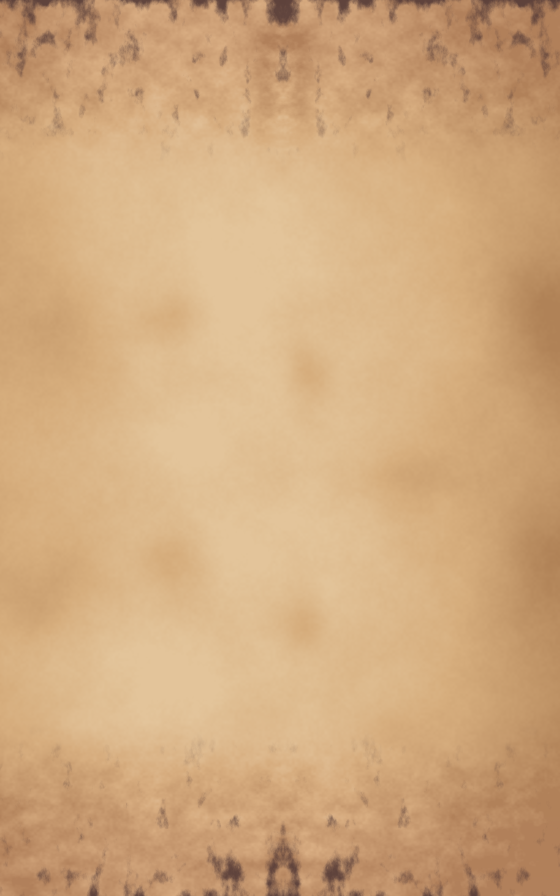
Reproduce this texture procedurally as a Shadertoy shader.

```glsl
// Aged parchment with soft tan clouds, pink-brown ends and mirrored ragged ink stains.

float hash(vec2 p) {
    vec3 q = fract(vec3(p.xyx) * 0.1031);
    q += dot(q, q.yzx + 33.33);
    return fract((q.x + q.y) * q.z);
}

float noise(vec2 p) {
    vec2 cell = floor(p), f = fract(p);
    f = f * f * (3.0 - 2.0 * f);
    float low = mix(hash(cell), hash(cell + vec2(1, 0)), f.x);
    float high = mix(hash(cell + vec2(0, 1)), hash(cell + vec2(1, 1)), f.x);
    return mix(low, high, f.y);
}

// Fractal noise centred on zero.
float fbm(vec2 p) {
    float sum = 0.0, amplitude = 0.5;
    for (int i = 0; i < 5; i++) {
        sum += amplitude * (noise(p) - 0.5);
        p = mat2(1.6, 1.2, -1.2, 1.6) * p + 17.3;
        amplitude *= 0.5;
    }
    return sum;
}

float spot(vec2 p, vec2 centre, vec2 radius) {
    vec2 d = (p - centre) / radius;
    return exp(-dot(d, d));
}

// Cloudy marks that recur down the sheet; positive values are darker.
float blotches(vec2 p) {
    float sum = 0.0;
    for (int row = 0; row < 2; row++) {
        vec2 q = p + vec2(0.0, 0.28 * float(row));
        sum += 0.27 * spot(q, vec2(0.190, 0.650), vec2(0.040, 0.032));
        sum += 0.30 * spot(q, vec2(0.340, 0.585), vec2(0.024, 0.036));
        sum += 0.20 * spot(q, vec2(0.065, 0.625), vec2(0.050, 0.045));
        sum += 0.25 * spot(q, vec2(0.605, 0.655), vec2(0.040, 0.060));
        sum += 0.18 * spot(q, vec2(0.455, 0.470), vec2(0.050, 0.028));
        sum -= 0.14 * spot(q, vec2(0.210, 0.510), vec2(0.070, 0.060));
        sum -= 0.12 * spot(q, vec2(0.260, 0.660), vec2(0.045, 0.055));
    }
    return sum;
}

// Ragged dark stains, symmetric about the vertical fold.
float inkStain(vec2 folded, float endMask) {
    float top = 1.0 - folded.y;
    float reach = 0.30 * exp(-top / 0.012) + 0.17 * exp(-folded.y / 0.014);
    reach += 0.12 * exp(-top / 0.025) * smoothstep(0.10, 0.28, folded.x);
    reach += 0.28 * spot(folded, vec2(0.232, 0.024), vec2(0.034, 0.013));
    reach += 0.22 * spot(folded, vec2(0.062, 0.026), vec2(0.024, 0.016));
    reach += 0.25 * spot(folded, vec2(0.000, 0.030), vec2(0.020, 0.035));
    reach += 0.20 * spot(folded, vec2(0.000, 0.960), vec2(0.018, 0.055));
    float streaks = fbm(folded * vec2(75.0, 48.0) + 4.0);
    return endMask * smoothstep(0.10, 0.46, reach + 0.9 * streaks);
}

vec3 parchment(float shade) {
    vec3 cream = vec3(0.890, 0.770, 0.605);
    vec3 tan_ = vec3(0.840, 0.680, 0.490);
    vec3 umber = vec3(0.690, 0.510, 0.340);
    vec3 colour = mix(cream, tan_, clamp(shade / 0.4, 0.0, 1.0));
    return mix(colour, umber, clamp((shade - 0.4) / 0.7, 0.0, 1.0));
}

void mainImage(out vec4 fragColor, in vec2 fragCoord) {
    vec2 uv = fragCoord / iResolution.xy;
    vec2 p = uv * vec2(0.625, 1.0);
    vec2 folded = vec2(abs(p.x - 0.316), p.y);
    float ends = smoothstep(0.26, 0.49, abs(uv.y - 0.5));
    float endMask = smoothstep(0.30, 0.40, abs(uv.y - 0.5));

    // Broad light and cloudy mottling.
    float side = uv.x - 0.41;
    float shade = 0.08 + 2.1 * side * side + 0.40 * ends;
    vec2 warp = 0.03 * vec2(fbm(p * 9.0), fbm(p * 9.0 + 31.0));
    shade += blotches(p + warp);
    shade += 0.42 * fbm(p * 8.0 + 3.0) + 0.16 * fbm(p * 26.0);

    // Worn end texture, the central fold and fine grain.
    float worn = fbm(folded * vec2(42.0, 58.0));
    shade += endMask * (0.10 + 0.65 * worn);
    float fold = spot(folded, vec2(0.0, 0.92), vec2(0.026, 0.085));
    fold += 0.6 * spot(folded, vec2(0.0, 0.07), vec2(0.028, 0.060));
    shade += fold * (0.24 + 0.9 * worn);
    float grain = noise(p * 330.0) + noise(p * 170.0 + 9.0) - 1.0;
    shade += grain * mix(0.045, 0.11, endMask);

    // Colour, with rosier ends and dark stains over them.
    vec3 colour = parchment(shade);
    colour += ends * vec3(0.005, -0.008, 0.015);
    float ink = inkStain(folded + 0.1 * warp, endMask);
    colour = mix(colour, vec3(0.32, 0.22, 0.21), 0.88 * ink);
    fragColor = vec4(clamp(colour, 0.0, 1.0), 1.0);
}
```
